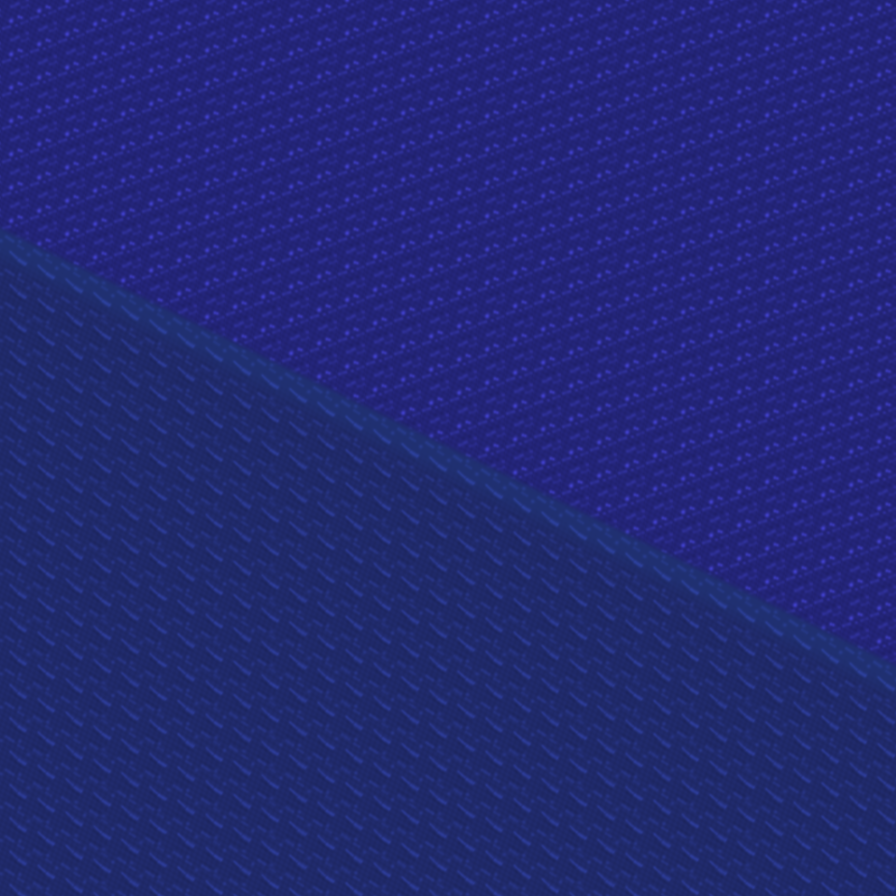
A Shadertoy shader for this texture:

```glsl
// Two woven blue fields meet along a falling diagonal with a teal seam.
// Each field repeats small motifs of dots and strokes on skewed lattices;
// distance functions shape the motifs and layered sines add the fine grain.

float segmentDistance(vec2 p, vec2 a, vec2 b) {
    vec2 along = b - a;
    return length(p - a - along * clamp(dot(p - a, along) / dot(along, along), 0.0, 1.0));
}

// Soft mark of the given radius, in cell units
float mark(float dist, float radius) {
    return exp(-dist * dist / (radius * radius));
}

// Local position in a lattice whose rows follow a slope; one unit is a cell width
vec2 latticeCell(vec2 p, vec2 anchor, float slope) {
    const float cellHeight = 1.19;
    vec2 q = (p - anchor) * 32.0;
    q.y = (q.y - slope * q.x) / cellHeight;
    vec2 cell = fract(q + 0.5) - 0.5;
    return vec2(cell.x, cell.y * cellHeight + slope * cell.x);
}

// Crossed fine threads
float threadGrain(vec2 q) {
    return sin(q.x * 25.13 + q.y * 10.56) * cos(q.y * 21.12 - q.x * 6.283);
}

vec3 upperWeave(vec2 p) {
    // Bright row: a strong dot, a short pair and faint dashes
    vec2 c = latticeCell(p, vec2(0.361, 0.617), 0.36);
    float dots = mark(length(c - vec2(-0.15, 0.00)), 0.090)
               + 0.75 * mark(segmentDistance(c, vec2(0.13, 0.14), vec2(0.20, 0.12)), 0.070)
               + 0.35 * mark(length(c - vec2(0.04, -0.16)), 0.065);
    float dashes = mark(segmentDistance(c, vec2(-0.42, -0.27), vec2(-0.20, -0.20)), 0.07)
                 + 0.7 * mark(segmentDistance(c, vec2(0.22, -0.09), vec2(0.40, -0.02)), 0.065);

    // Dimmer row halfway between the bright ones
    vec2 d = latticeCell(p, vec2(0.367, 0.599), 0.36);
    dots += 0.40 * mark(length(d - vec2(0.22, 0.13)), 0.075);
    dashes += mark(segmentDistance(d, vec2(-0.32, -0.11), vec2(-0.08, 0.01)), 0.075)
            + 0.6 * mark(segmentDistance(d, vec2(0.05, -0.15), vec2(0.25, -0.07)), 0.065);

    // Narrow dark grooves set off the marks
    float groove = mark(segmentDistance(c, vec2(-0.24, -0.12), vec2(0.00, -0.07)), 0.07)
                 + mark(segmentDistance(d, vec2(-0.25, 0.15), vec2(0.05, 0.22)), 0.08);
    vec3 color = vec3(0.135, 0.140, 0.463);
    color += vec3(0.040, 0.041, 0.115) * dashes;
    color += vec3(0.006, 0.007, 0.020) * threadGrain(c);
    color -= vec3(0.008, 0.008, 0.022) * groove;
    return color + vec3(0.110, 0.103, 0.310) * dots;
}

// Highlights of the lower weave: x is the strokes, y the shade beneath them
vec2 lowerStrokes(vec2 p) {
    vec2 c = latticeCell(p, vec2(0.4896, 0.4818), -0.49);
    vec2 bent = c - vec2(0.0, 0.5 * c.x * c.x - 0.02);
    float strokes = 0.75 * mark(segmentDistance(bent, vec2(-0.28, 0.20), vec2(-0.08, 0.05)), 0.065);
    strokes += mark(segmentDistance(bent, vec2(0.02, -0.04), vec2(0.23, -0.20)), 0.075);
    strokes += 0.6 * mark(length(c - vec2(0.36, 0.14)), 0.075);

    vec2 d = latticeCell(p, vec2(0.483, 0.465), -0.49);
    strokes += 0.55 * mark(segmentDistance(d, vec2(-0.22, 0.12), vec2(0.00, -0.03)), 0.070);
    strokes += 0.55 * mark(length(d - vec2(0.25, -0.05)), 0.075);
    strokes += 0.4 * mark(segmentDistance(d, vec2(0.20, -0.20), vec2(0.36, -0.30)), 0.06);

    float shade = mark(segmentDistance(bent, vec2(-0.26, 0.02), vec2(0.14, -0.29)), 0.08);
    shade += 0.7 * mark(segmentDistance(d, vec2(-0.22, 0.28), vec2(0.15, 0.04)), 0.08);
    return vec2(strokes, shade);
}

void mainImage(out vec4 fragColor, in vec2 fragCoord) {
    vec2 p = fragCoord / iResolution.xy;
    float pixel = 1.0 / iResolution.y;

    // Height above the upper edge of the seam
    float height = p.y - (0.746 - 0.488 * p.x);
    float upper = smoothstep(-0.004 - pixel, 0.004 + pixel, height);
    float seam = smoothstep(-0.046, -0.018, height) * (1.0 - upper);

    // Lower field with fine diagonal grain
    vec2 strokes = lowerStrokes(p);
    vec3 lower = vec3(0.123, 0.162, 0.412);
    lower += vec3(0.005, 0.007, 0.017) * threadGrain(p * 32.0);
    lower -= vec3(0.009, 0.011, 0.026) * strokes.y;

    // Teal seam, with the same strokes running along it
    lower = mix(lower, vec3(0.125, 0.195, 0.452), 0.78 * seam);
    lower += vec3(0.046, 0.064, 0.165) * strokes.x;

    vec3 color = mix(lower, upperWeave(p), upper);
    fragColor = vec4(clamp(color, 0.0, 1.0), 1.0);
}
```
